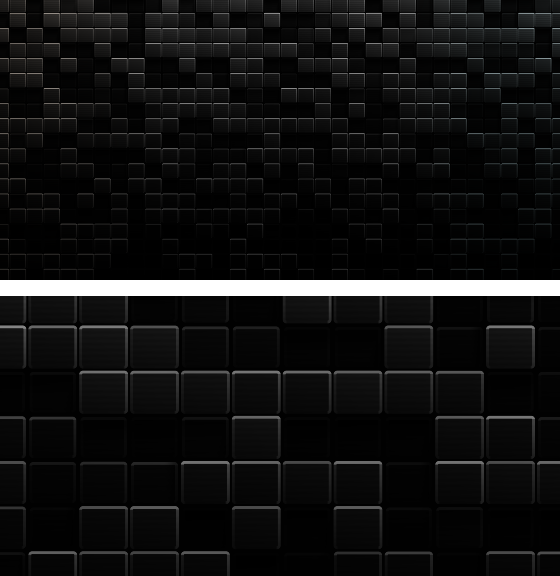
Top: the whole. Bottom: its middle third, enlarged.
This background is drawn by a WebGL 1 fragment shader. Its source:

```glsl
precision highp float;
// Wall of dark rounded blocks at uneven depths, lit from above with thin rims.

uniform vec2 u_resolution;

const vec2 GRID = vec2(33.03, 18.6);      // blocks across and down
const vec2 OFFSET = vec2(0.548, 0.77);    // part of a block cut by the border
const float ASPECT = 2.0;
const float GAP_HIGH = 0.0012;            // half gap around raised blocks
const float GAP_LOW = 0.0028;             // half gap around sunken blocks
const float CORNER = 0.0045;
const float RIM_WIDTH = 0.0034;
const float RIM_LEVEL = 0.42;
const float FACE_FLOOR = 0.004;
const float FACE_LEVEL = 0.135;
const float LIFT = 0.22;                  // more blocks are raised near the top
const vec3 BLACK = vec3(0.002);
const vec3 WARM = vec3(1.06, 1.0, 0.94);
const vec3 NEUTRAL = vec3(1.0);
const vec3 TEAL = vec3(0.84, 1.04, 1.08);

float hash(vec2 p) {
  return fract(sin(dot(p, vec2(127.1, 311.7))) * 43758.545);
}

// Depth of a block: 0 is sunken, 1 is raised
float blockHeight(vec2 id) {
  float lift = LIFT * (id.y / GRID.y - 0.5);
  return smoothstep(0.3, 0.62, hash(id + 7.0) + lift);
}

float roundedBox(vec2 p, vec2 halfSize, float radius) {
  vec2 d = abs(p) - halfSize + radius;
  return length(max(d, 0.0)) + min(max(d.x, d.y), 0.0) - radius;
}

void main() {
  vec2 uv = gl_FragCoord.xy / u_resolution;
  float px = 1.0 / u_resolution.y;
  vec2 cell = uv * GRID - OFFSET;
  vec2 id = floor(cell);
  vec2 pitch = vec2(ASPECT, 1.0) / GRID;
  vec2 p = (fract(cell) - 0.5) * pitch;

  float height = blockHeight(id);
  float above = blockHeight(id + vec2(0.0, 1.0));
  float beside = blockHeight(id + vec2(1.0, 0.0));
  vec2 halfSize = 0.5 * pitch - mix(GAP_LOW, GAP_HIGH, height);
  float dist = roundedBox(p, halfSize, CORNER);
  float inside = 1.0 - smoothstep(-0.5 * px, 0.5 * px, dist);

  // Light fades downwards and lingers at the left and right
  float sideLight = smoothstep(0.15, 0.42, abs(uv.x - 0.5));
  float light = pow(uv.y, 1.9) + 0.16 * sideLight * uv.y * (1.0 - uv.y);
  float face = FACE_FLOOR + FACE_LEVEL * light;
  vec2 local = p / halfSize;
  face *= mix(0.22, 1.0, height) * (0.8 + 0.4 * hash(id + 31.0));
  face *= 1.0 + 0.25 * local.y + 0.08 * local.x;
  face *= 0.96 + 0.08 * sin(p.y * 900.0 + 6.0 * hash(id));

  // Higher neighbours shade the blocks below and to their left
  float shadow = max(above - height, 0.0) * smoothstep(-0.6, 0.8, local.y);
  shadow = max(shadow, max(beside - height, 0.0) * smoothstep(0.4, 1.0, local.x));
  face *= 1.0 - 0.85 * shadow;

  // Rim is strongest on top, softer on the right, faint on the left
  float rim = 1.0 - smoothstep(RIM_WIDTH - 0.5 * px, RIM_WIDTH + 0.5 * px, -dist);
  vec2 edge = halfSize - abs(p);
  float onTop = step(0.0, p.y) * (1.0 - smoothstep(0.003, 0.006, edge.y));
  float onSide = 1.0 - smoothstep(0.003, 0.006, edge.x);
  float sideWeight = mix(0.2, 0.55, step(0.0, p.x)) * (0.7 + 0.3 * local.y);
  float rimShape = rim * max(onTop, onSide * sideWeight);
  float rimLight = RIM_LEVEL * mix(0.45, 1.0, smoothstep(0.0, 0.65, uv.y));
  rimLight *= mix(0.2 * uv.y, 1.0, height) * (0.6 + 0.5 * hash(id + 53.0));
  rimLight *= 1.0 - 0.6 * shadow;

  // Warm cast on the left, teal cast on the right
  vec3 tint = mix(WARM, NEUTRAL, smoothstep(0.0, 0.35, uv.x));
  tint = mix(tint, TEAL, smoothstep(0.68, 0.9, uv.x) * (1.0 - 0.6 * uv.y));
  vec3 color = tint * (face + rimLight * rimShape);
  gl_FragColor = vec4(mix(BLACK, color, inside), 1.0);
}
```
